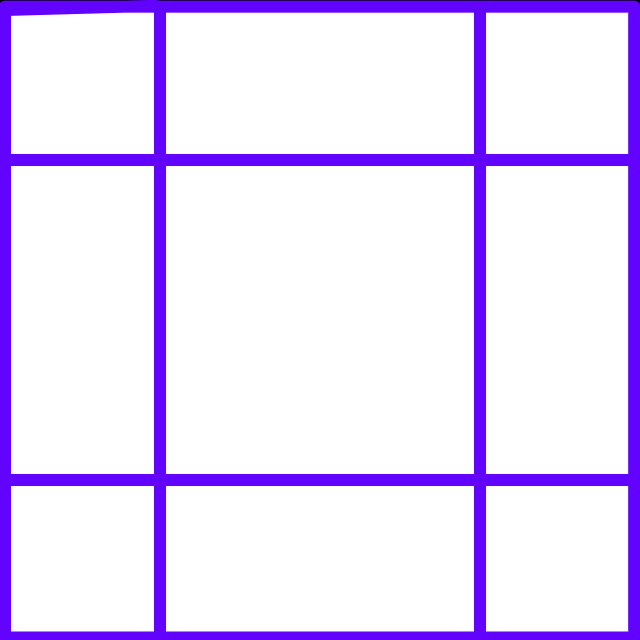
Write a WebGL 2 fragment shader that draws this pattern.

```glsl
#version 300 es
precision highp float;

uniform vec2 u_resolution;
out vec4 fragColor;

const vec3 VIOLET = vec3(0.38, 0.01, 1.0);
const vec3 PAPER = vec3(1.0);
const vec3 OUTSIDE = vec3(0.0);

const vec2 FRAME_MIN = vec2(0.0078, 0.0039);
const vec2 FRAME_MAX = vec2(0.9909, 0.9896);
const float STROKE_RADIUS = 0.0094;

float segmentDistance(vec2 p, vec2 a, vec2 b) {
    vec2 ap = p - a;
    vec2 ab = b - a;
    return length(ap - ab * clamp(dot(ap, ab) / dot(ab, ab), 0.0, 1.0));
}

float boxDistance(vec2 p, vec2 low, vec2 high) {
    vec2 q = abs(p - 0.5 * (low + high)) - 0.5 * (high - low);
    return length(max(q, 0.0)) + min(max(q.x, q.y), 0.0);
}

// Two evenly placed lines along each axis, clipped to the frame
float gridDistance(vec2 p, vec2 low, vec2 high) {
    float d = 1.0;
    for (int i = 0; i < 2; i++) {
        float offset = 0.25 + 0.5 * float(i);
        d = min(d, segmentDistance(p, vec2(offset, low.y), vec2(offset, high.y)));
        d = min(d, segmentDistance(p, vec2(low.x, offset), vec2(high.x, offset)));
    }
    return d;
}

float coverage(float d, float pixel) {
    return clamp(0.5 - d / pixel, 0.0, 1.0);
}

void main() {
    vec2 uv = gl_FragCoord.xy / u_resolution;
    float pixel = 1.0 / min(u_resolution.x, u_resolution.y);

    // Paper inside the frame
    float frame = boxDistance(uv, FRAME_MIN, FRAME_MAX);
    vec3 color = mix(OUTSIDE, PAPER, coverage(frame, pixel));

    // Frame outline, grid and the slanted closing stroke at the upper left
    float line = min(abs(frame), gridDistance(uv, FRAME_MIN, FRAME_MAX));
    float slant = segmentDistance(uv, vec2(0.0078, 0.9844), vec2(0.2422, 0.9909));
    line = min(line, slant);
    color = mix(color, VIOLET, coverage(line - STROKE_RADIUS, pixel));

    fragColor = vec4(color, 1.0);
}
```
